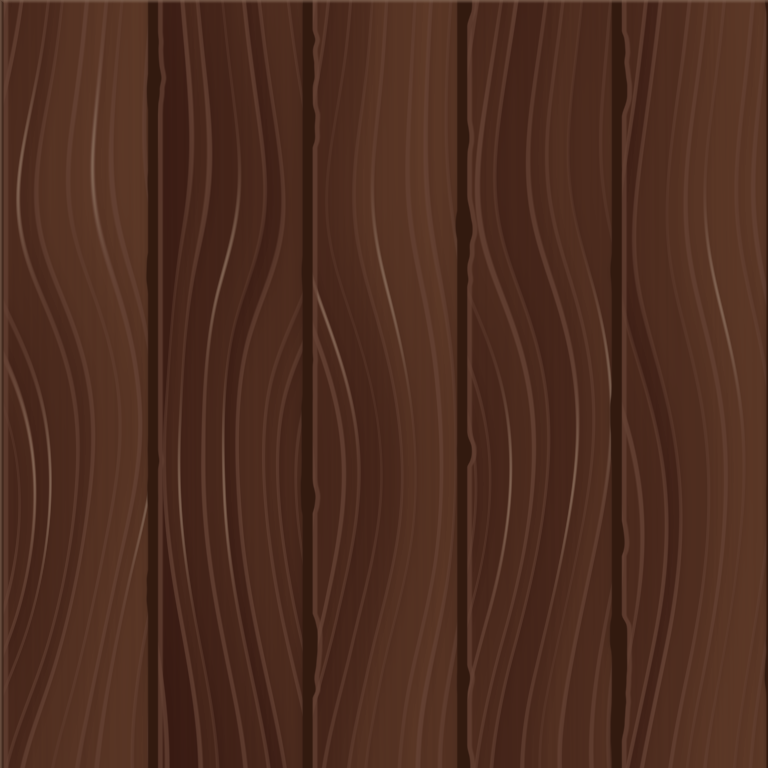
Reproduce this texture procedurally as a Shadertoy shader.

```glsl
// Five dark brown wooden planks with flowing grain, worn edges and narrow gaps
#define PLANKS 5.0
#define PITCH 0.2013       // plank spacing
#define FIRST_GAP -0.002   // centre of the leftmost gap
#define GAP_WIDTH 0.0130
#define CHIP_DEPTH 0.007
#define BEVEL_WIDTH 0.0065
#define GRAIN_LINES 7.0    // grain lines per plank
#define LINE_WIDTH 0.0054
#define BEND 0.2           // sideways swing of the grain, in plank widths
#define BEND_PERIOD 0.85
#define RIM_WIDTH 0.004

const float TAU = 6.2831853;
const vec3 GAP_COLOR = vec3(0.195, 0.10, 0.06);
const vec3 DARK_WOOD = vec3(0.22, 0.103, 0.072);
const vec3 LIGHT_WOOD = vec3(0.365, 0.224, 0.154);
const vec3 LINE_COLOR = vec3(0.395, 0.258, 0.204);
const vec3 GLINT_COLOR = vec3(0.53, 0.42, 0.35);

float hash(vec2 p) {
    return fract(sin(dot(p, vec2(127.1, 311.7))) * 43758.5453);
}

// Smooth noise along one axis, independent for each seed
float noise(float t, float seed) {
    float cell = floor(t);
    float f = fract(t);
    f = f * f * (3.0 - 2.0 * f);
    return mix(hash(vec2(cell, seed)), hash(vec2(cell + 1.0, seed)), f);
}

// Brightness of one grain band: even planks turn pale right of the middle
float bandTone(float band, float plank) {
    float h = hash(vec2(band, plank + 3.0));
    float even = 1.0 - mod(plank, 2.0);
    float across = (band + 0.5) / GRAIN_LINES;
    float warm = smoothstep(0.2, 0.6, across);
    float streak = 0.2 * step(0.8, hash(vec2(band, plank + 11.0)));
    float dull = 0.24 + 0.28 * smoothstep(0.0, 0.9, across) + 0.22 * h;
    float pale = 0.4 + 0.42 * warm + 0.16 * h;
    return mix(dull, pale, even) - streak * (1.0 - even * warm);
}

// Wood surface at x (0 to 1 across the plank) and height y
vec3 wood(float x, float y, float plank, float px) {
    // Bend the grain sideways, less near the top; the second plank mirrors it
    bool mirrored = plank == 1.0;
    float side = mirrored ? 1.0 - x : x;
    float crest = 0.28 + 0.1 * hash(vec2(plank, 8.0));
    float amount = BEND * (0.8 + 0.4 * hash(vec2(plank, 5.0))) * (1.2 - 0.5 * side);
    amount *= 1.0 - 0.55 * smoothstep(0.6, 1.0, y);
    float swing = amount * cos(TAU * (y - crest - 0.1 * side) / BEND_PERIOD);
    float u = x + (mirrored ? swing : -swing);
    u += 0.08 * (noise(y * 4.0 + x * 1.2, plank + 20.0) - 0.5);

    // Uneven line spacing
    float phase = u * 17.0 + plank * 2.3;
    float g = GRAIN_LINES * (u + 0.028 * sin(phase));
    float stretch = GRAIN_LINES * (1.0 + 0.476 * cos(phase));
    float line = floor(g + 0.5);
    float d = (g - line) / stretch * PITCH;

    // Flat bands with a soft shadow to the right of each line
    float tone = mix(bandTone(line - 1.0, plank), bandTone(line, plank),
                     smoothstep(-px, px, d));
    tone -= 0.15 * smoothstep(-px, px, d) * exp(-max(d, 0.0) / 0.008);
    tone += 0.16 * (noise(y * 2.5, plank + 40.0) - 0.5);
    tone += 0.06 * (noise(x * 70.0 + y * 2.0, plank + 45.0) - 0.5);
    vec3 color = mix(DARK_WOOD, LIGHT_WOOD, clamp(tone, 0.0, 1.05));

    // Lines swell and fade along their length
    float fade = noise(y * 3.0 + line * 5.3, plank + 60.0);
    float halfWidth = 0.5 * LINE_WIDTH * (0.5 + 0.7 * fade);
    float stroke = 1.0 - smoothstep(0.5 * halfWidth, halfWidth + px, abs(d));
    color = mix(color, LINE_COLOR, stroke * (0.3 + 0.55 * fade));

    // A few lines catch the light over a short stretch
    float chosen = step(0.65, hash(vec2(line, plank + 80.0)));
    float middle = 0.3 + 0.5 * hash(vec2(line, plank + 90.0));
    float reach = (y - middle) / 0.1;
    float glint = chosen * exp(-reach * reach);
    float core = 1.0 - smoothstep(0.0, 0.0018 + px, abs(d));
    return mix(color, GLINT_COLOR, core * glint * 0.85);
}

// Depth of the worn notches along a plank edge
float chips(float y, float seed) {
    float rough = noise(y * 17.0, seed) + 0.15 * noise(y * 60.0, seed + 7.0);
    return CHIP_DEPTH * smoothstep(0.72, 1.08, rough);
}

void mainImage(out vec4 fragColor, in vec2 fragCoord) {
    vec2 uv = fragCoord / iResolution.xy;
    float px = 1.0 / min(iResolution.x, iResolution.y);
    float across = (uv.x - FIRST_GAP) / PITCH;
    float plank = clamp(floor(across), 0.0, PLANKS - 1.0);
    float x = across - plank;

    vec3 color = wood(x, uv.y, plank, px);

    // Distances inward from the worn left and right edges
    float left = x * PITCH - 0.5 * GAP_WIDTH
               - chips(uv.y, plank + 100.0) * step(0.5, plank);
    float right = (1.0 - x) * PITCH - 0.5 * GAP_WIDTH
                - 0.35 * chips(uv.y, plank + 130.0);

    // Lighter bevel on the left edge, thin shade on the right
    float bevel = 1.0 - smoothstep(BEVEL_WIDTH - 0.002, BEVEL_WIDTH + px, left);
    color = mix(color, LINE_COLOR, 0.7 * bevel);
    color *= 1.0 - 0.1 * exp(-max(right, 0.0) / 0.004);

    // Dark gaps between planks
    float solid = smoothstep(-px, px, min(left, right));
    color = mix(GAP_COLOR, color, solid);

    // Pale rim along the left and top of the canvas
    float rim = 1.0 - smoothstep(0.0, RIM_WIDTH + px, min(uv.x, 1.0 - uv.y));
    color = mix(color, GLINT_COLOR, 0.65 * rim);

    fragColor = vec4(color, 1.0);
}
```
